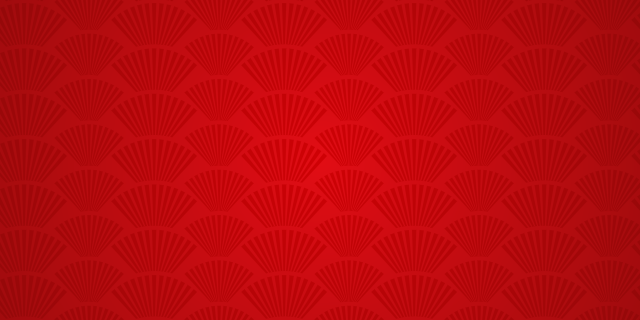
Reproduce this pattern procedurally as a Shadertoy shader.

```glsl
// Red wallpaper of pleated fans in alternating large and small columns, lit from the centre.

// Lengths are in canvas heights
const vec2  PITCH        = vec2(0.4063, 0.1417);  // column and row spacing
const vec2  LARGE_APEX   = vec2(0.888, 0.510);
const vec2  SMALL_APEX   = vec2(1.091, 0.594);
const float LARGE_RADIUS = 0.197;
const float SMALL_RADIUS = 0.159;
const float RIM_WIDTH    = 0.013;                 // plain band above each fan
const float SIDE_RAYS    = 6.0;                   // rays either side of the middle one
const float RAY_STEP     = 0.119;                 // angle between rays, radians
const float RAY_FILL     = 0.58;                  // dark share of each step
const float FALLOFF      = 1.0;                   // distance at which the edge tone is reached

const vec3 LIGHT_CENTRE = vec3(0.885, 0.050, 0.080);
const vec3 LIGHT_EDGE   = vec3(0.655, 0.045, 0.055);
const vec3 DARK_CENTRE  = vec3(0.815, 0.005, 0.020);
const vec3 DARK_EDGE    = vec3(0.605, 0.030, 0.035);

// Signed distance to the rays of one fan, with its apex at the origin
float fanDistance(vec2 p, float radius) {
    float r = length(p);
    float angle = atan(p.x, p.y);
    float ray = clamp(round(angle / RAY_STEP), -SIDE_RAYS, SIDE_RAYS);
    float rayEdge = (abs(angle - ray * RAY_STEP) - 0.5 * RAY_FILL * RAY_STEP) * r;
    // The rim of the fan in the row below hides the narrow end
    float rimBelow = radius + RIM_WIDTH - length(p + vec2(0.0, PITCH.y));
    return max(max(rayEdge, r - radius), rimBelow);
}

// Coverage of one family of repeated fans
float fanColumns(vec2 p, vec2 apex, float radius, float pixel) {
    vec2 q = p - apex;
    q.x = mod(q.x + 0.5 * PITCH.x, PITCH.x) - 0.5 * PITCH.x;
    q.y = mod(q.y, PITCH.y);
    float d = 1.0;
    for (int row = 0; row < 2; row++) {
        d = min(d, fanDistance(q + vec2(0.0, float(row) * PITCH.y), radius));
    }
    return 1.0 - smoothstep(-0.7 * pixel, 0.7 * pixel, d);
}

void mainImage(out vec4 fragColor, in vec2 fragCoord) {
    vec2 p = fragCoord / iResolution.y;
    float pixel = 1.0 / iResolution.y;

    // Fans
    float rays = max(fanColumns(p, LARGE_APEX, LARGE_RADIUS, pixel),
                     fanColumns(p, SMALL_APEX, SMALL_RADIUS, pixel));

    // Radial light
    vec2 centre = 0.5 * iResolution.xy / iResolution.y;
    float shade = min(length(p - centre) / FALLOFF, 1.2);
    vec3 light = mix(LIGHT_CENTRE, LIGHT_EDGE, shade);
    vec3 dark = mix(DARK_CENTRE, DARK_EDGE, shade);

    fragColor = vec4(mix(light, dark, rays), 1.0);
}
```
